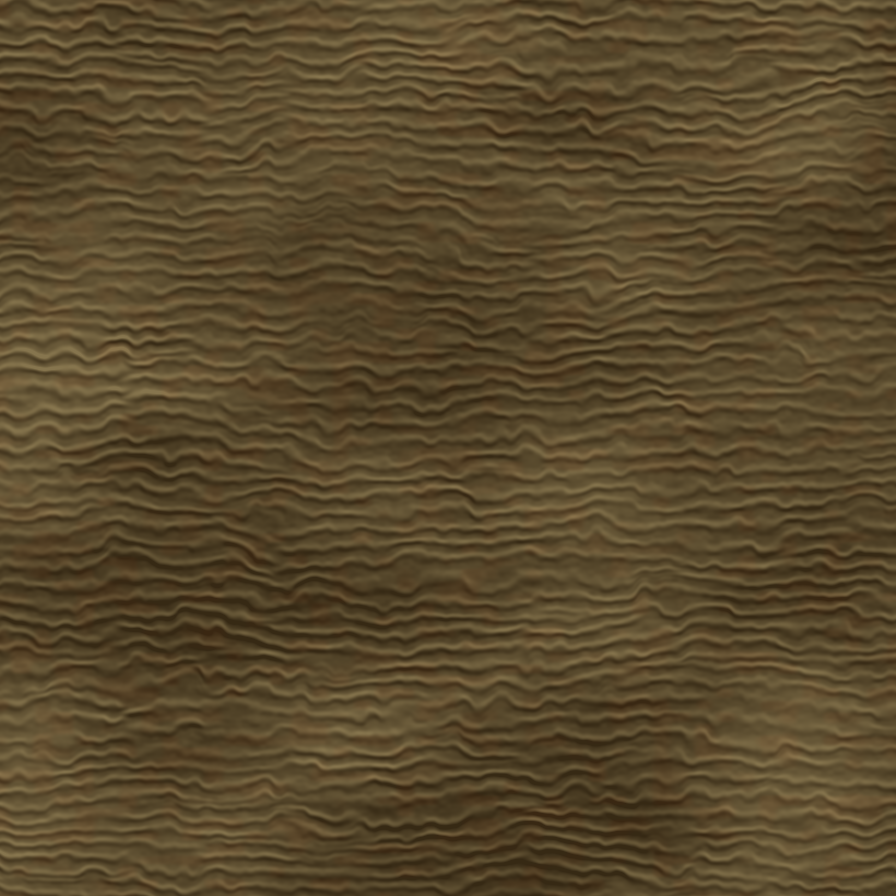
This texture is drawn by a WebGL 1 fragment shader. Its source:

```glsl
precision highp float;
// Brown crinkled cloth: fine wavy horizontal ripples over soft dark and light blotches.
uniform vec2 u_resolution;

float hash(vec2 cell) {
  vec3 q = fract(cell.xyx * vec3(0.1031, 0.1030, 0.0973));
  q += dot(q, q.yzx + 33.33);
  return fract((q.x + q.y) * q.z);
}

float noise(vec2 p) {
  vec2 cell = floor(p);
  vec2 f = fract(p);
  f = f * f * f * (f * (f * 6.0 - 15.0) + 10.0);
  float low = mix(hash(cell), hash(cell + vec2(1.0, 0.0)), f.x);
  float high = mix(hash(cell + vec2(0.0, 1.0)), hash(cell + 1.0), f.x);
  return mix(low, high, f.y);
}

float fbm(vec2 p) {
  float sum = 0.0;
  float weight = 0.533;
  for (int i = 0; i < 4; i++) {
    sum += weight * noise(p);
    p = mat2(1.9, 0.4, -0.4, 1.9) * p + 17.3;
    weight *= 0.5;
  }
  return sum;
}

// Narrow rounded ridge, one per unit of phase
float ridge(float phase) {
  return pow(0.5 + 0.5 * cos(6.2832 * phase), 1.8);
}

// Height of the folds; two ripple sets blend so that ridges fork and break
float foldHeight(vec2 p) {
  float wiggle = 0.60 * noise(p * vec2(17.0, 19.0) + 3.7)
               + 0.60 * noise(p * vec2(37.0, 31.0) + 41.2)
               + 0.32 * noise(p * vec2(76.0, 58.0) + 8.4);
  float first = p.y * 49.0 + 1.6 * noise(p * vec2(3.0, 6.0)) + wiggle;
  float second = p.y * 53.0 + 2.0 * noise(p * vec2(5.0, 7.0) + 63.0) + wiggle;
  float blend = smoothstep(0.35, 0.65, noise(p * vec2(11.0, 24.0) + 29.0));
  float strength = 0.45 + 0.45 * noise(p * vec2(7.0, 11.0) + 77.0)
                 + 0.40 * noise(p * vec2(20.0, 44.0) + 19.0);
  float creases = noise(p * vec2(44.0, 112.0) + 12.0);
  float wrinkles = noise(p * vec2(95.0, 170.0) + 35.0);
  return strength * mix(ridge(first), ridge(second), blend)
       + 0.36 * creases + 0.12 * wrinkles;
}

void main() {
  vec2 p = gl_FragCoord.xy / u_resolution.y;

  // Relief lit from above: upper faces bright, lower faces dark
  float height = foldHeight(p);
  float relief = height - foldHeight(p + vec2(0.0010, 0.0042));

  // Broad blotches, wider than tall, and faint grain
  float blotch = fbm(p * vec2(4.4, 7.5) + vec2(5.1, 9.6)) - 0.5;
  float grain = noise(p * vec2(150.0, 210.0)) - 0.5;
  float tone = 0.47 + 0.82 * blotch + 0.46 * relief
             + 0.08 * (height - 0.6) + 0.09 * grain;

  vec3 darkBrown = vec3(0.21, 0.16, 0.08);
  vec3 paleOlive = vec3(0.485, 0.42, 0.275);
  vec3 color = mix(darkBrown, paleOlive, clamp(tone, 0.0, 1.15));

  // Faint rusty tint in small flecks
  float rust = smoothstep(0.45, 0.95, noise(p * vec2(42.0, 75.0) + 51.0));
  color += rust * vec3(0.016, -0.006, -0.008);

  gl_FragColor = vec4(color, 1.0);
}
```
